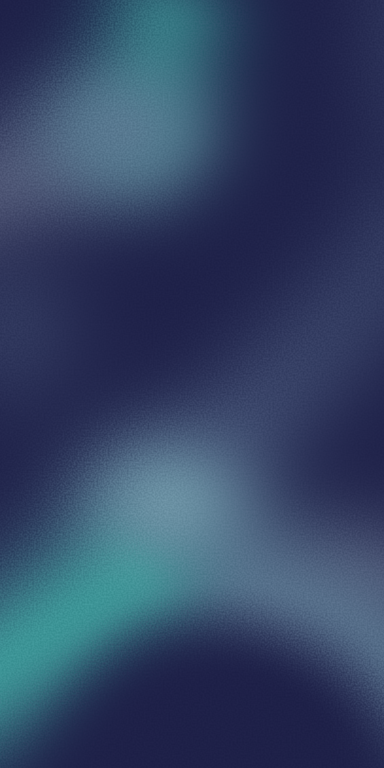
A Shadertoy shader for this background:

```glsl
float hash(vec2 p) {
    vec3 q = fract(vec3(p.xyx) * 0.1031);
    q += dot(q, q.yzx + 33.33);
    return fract((q.x + q.y) * q.z);
}

vec2 gradientAt(vec2 cell) {
    float angle = 6.2832 * hash(cell);
    return vec2(cos(angle), sin(angle));
}

float gradientNoise(vec2 p) {
    vec2 cell = floor(p);
    vec2 f = fract(p);
    vec2 u = f * f * f * (f * (f * 6.0 - 15.0) + 10.0);
    vec2 e = vec2(1.0, 0.0);
    float a = dot(gradientAt(cell), f);
    float b = dot(gradientAt(cell + e.xy), f - e.xy);
    float c = dot(gradientAt(cell + e.yx), f - e.yx);
    float d = dot(gradientAt(cell + e.xx), f - e.xx);
    return mix(mix(a, b, u.x), mix(c, d, u.x), u.y);
}

float segmentDistance(vec2 p, vec2 a, vec2 b) {
    vec2 ab = b - a;
    float t = clamp(dot(p - a, ab) / dot(ab, ab), 0.0, 1.0);
    return length(p - a - ab * t);
}

// Soft ribbon of light around a line segment
float ribbon(vec2 p, vec2 a, vec2 b, float width) {
    float d = segmentDistance(p, a, b) / width;
    return exp(-d * d);
}

// Soft ellipse of light
float glow(vec2 p, vec2 center, vec2 radii) {
    vec2 q = (p - center) / radii;
    return exp(-dot(q, q));
}

vec3 paint(vec2 p) {
    vec3 navy = vec3(0.118, 0.128, 0.283);
    vec3 slate = vec3(0.25, 0.30, 0.44);
    vec3 lavender = vec3(0.33, 0.36, 0.48);
    vec3 steel = vec3(0.36, 0.47, 0.57);
    vec3 mist = vec3(0.43, 0.58, 0.65);
    vec3 teal = vec3(0.24, 0.60, 0.60);
    vec3 color = navy;

    // Faint haze at the sides
    color = mix(color, slate, 0.50 * glow(p, vec2(0.03, 1.14), vec2(0.20, 0.22)));
    color = mix(color, slate, 0.40 * glow(p, vec2(1.06, 1.90), vec2(0.16, 0.40)));
    color = mix(color, lavender, 0.75 * glow(p, vec2(0.95, 0.47), vec2(0.26, 0.19)));

    // Upper bent ribbon
    color = mix(color, lavender, 0.85 * ribbon(p, vec2(-0.1, 1.49), vec2(0.32, 1.63), 0.17));
    color = mix(color, teal, 0.72 * ribbon(p, vec2(0.43, 1.93), vec2(0.37, 1.70), 0.18));
    color = mix(color, steel, 0.85 * glow(p, vec2(0.31, 1.66), vec2(0.22, 0.17)));

    // Diagonal beam
    float beamFade = mix(0.95, 0.55, smoothstep(0.6, 1.4, p.y));
    color = mix(color, slate, beamFade * ribbon(p, vec2(0.42, 0.68), vec2(1.05, 1.35), 0.18));

    // Lower arms
    color = mix(color, steel, 0.90 * ribbon(p, vec2(0.45, 0.61), vec2(1.05, 0.24), 0.20));
    color = mix(color, slate, 0.60 * ribbon(p, vec2(-0.1, 0.26), vec2(0.40, 0.66), 0.22));
    color = mix(color, teal, 0.95 * ribbon(p, vec2(-0.1, 0.20), vec2(0.34, 0.50), 0.18));

    // Dark arch at the foot
    float archRadius = length((p - vec2(0.6, 0.0)) / vec2(0.46, 0.40));
    color = mix(color, navy, 1.0 - smoothstep(0.55, 1.25, archRadius));

    // Bright core
    color = mix(color, mist, 0.92 * glow(p, vec2(0.44, 0.69), vec2(0.19, 0.155)));
    return color;
}

void mainImage(out vec4 fragColor, in vec2 fragCoord) {
    vec2 p = fragCoord / iResolution.xy * vec2(1.0, 2.0);

    // Grain scatters the soft edges and speckles the tone
    vec2 grain = vec2(gradientNoise(p * 203.0), gradientNoise(p * 203.0 + 71.3));
    vec3 color = paint(p + 0.022 * grain);
    float lightness = smoothstep(0.13, 0.30, color.g);
    color += 0.05 * grain.x * mix(0.3, 1.0, lightness);

    fragColor = vec4(clamp(color, 0.0, 1.0), 1.0);
}
```
